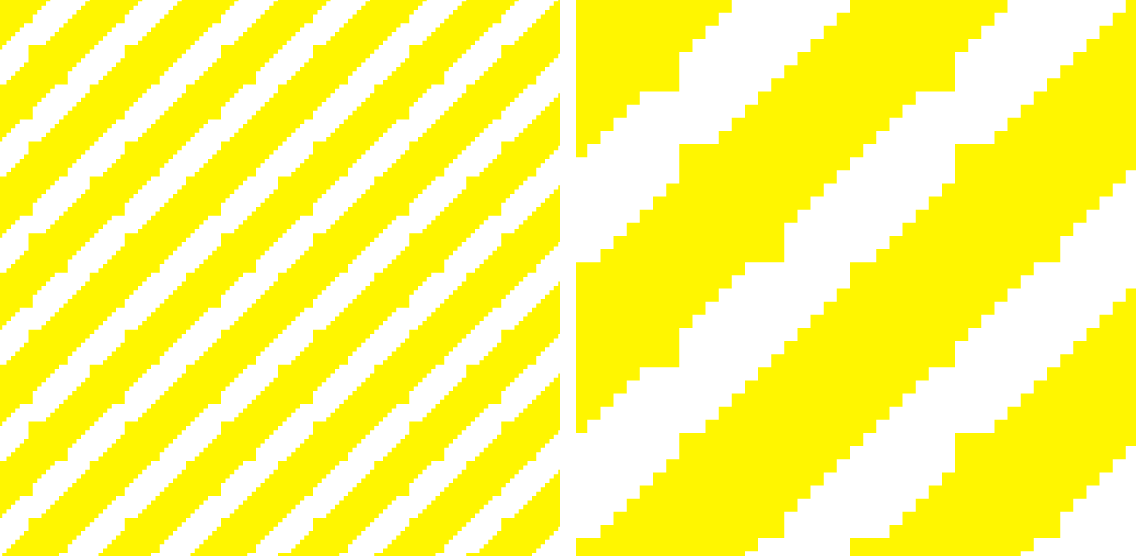
Left: the whole. Right: its middle third, enlarged.
Give the GLSL for this pattern, as a Shadertoy shader.

```glsl
// Yellow diagonal stripes on white, drawn on a coarse square grid so that
// their edges form stairs. Small square corners jut out of both edges of each
// stripe at a fixed spacing; the grid rounds every repeat a little differently.

const float GRID_ROWS = 127.0;             // cells in the canvas height
const vec2 GRID_SHIFT = vec2(0.5, 0.7);    // where the cell borders fall
const float PERIOD = 21.53;                // stripe spacing in cells, across and down
const float HALF_WIDTH = 6.33;             // half the stripe, measured across
const float FIRST_CENTER = 4.67;           // center of the top left stripe
const int SAMPLES = 4;                     // smoothing samples per axis

const vec3 WHITE = vec3(1.0);
const vec3 YELLOW = vec3(1.0, 0.965, 0.0);

// Center of the grid cell that holds a point
vec2 snapToCell(vec2 p, vec2 shift) {
    return floor(p - shift) + shift + 0.5;
}

// Right-angled corner: full size at the start, shrinking to nothing
float corner(float along, float size, float period) {
    return max(0.0, size - mod(along, period));
}

// 1 inside a stripe, 0 between stripes
float stripe(vec2 cell, float period, float halfWidth) {
    float diagonal = cell.x + GRID_ROWS - cell.y - FIRST_CENTER;
    float across = mod(diagonal + 0.5 * period, period) - 0.5 * period;

    // Corners on the upper left edge face left, those on the lower right face right
    float upper = halfWidth + corner(cell.x - 6.95, 2.3, period)
                            + corner(cell.x - 20.65, 1.6, period);
    float lower = halfWidth + corner(7.25 - cell.x, 2.0, period)
                            + corner(15.1 - cell.x, 1.6, period);
    return step(-upper, across) * step(across, lower);
}

void mainImage(out vec4 fragColor, in vec2 fragCoord) {
    // Average samples spread over the pixel to smooth the cell borders
    float coverage = 0.0;
    for (int j = 0; j < SAMPLES; j++) {
        for (int i = 0; i < SAMPLES; i++) {
            vec2 jitter = (vec2(i, j) + 0.5) / float(SAMPLES) - 0.5;
            vec2 p = (fragCoord + jitter) / iResolution.y * GRID_ROWS;
            coverage += stripe(snapToCell(p, GRID_SHIFT), PERIOD, HALF_WIDTH);
        }
    }
    coverage /= float(SAMPLES * SAMPLES);
    fragColor = vec4(mix(WHITE, YELLOW, coverage), 1.0);
}
```
